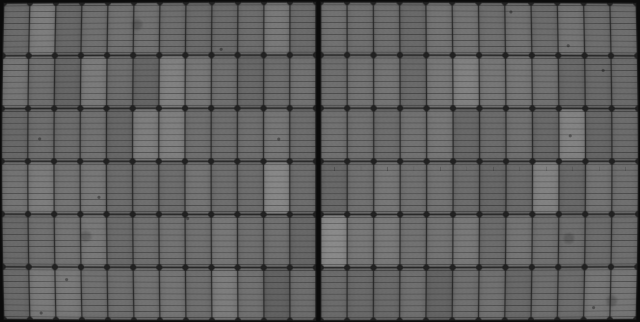
Reproduce this pattern procedurally as a WebGL 1 fragment shader.

```glsl
precision highp float;

uniform vec2 u_resolution;

// Layout, as fractions of the canvas
const vec2 FRAME_MIN = vec2(0.0025, 0.004);
const vec2 FRAME_MAX = vec2(0.9975, 0.994);
const float SPLIT_X = 0.4974;
const float SPLIT_HALF = 0.0038;
const float BARREL = 0.03;
const float COLUMNS = 12.0;   // per half
const float ROWS = 6.0;
const float BUSBARS = 9.0;    // per cell

// Line sizes, in canvas heights
const vec2 GAP_HALF = vec2(0.0015, 0.0021);
const float CHAMFER = 0.013;
const float BUSBAR_HALF = 0.0011;
const float BLUR = 0.0032;

// Grey levels
const float CELL_GREY = 0.440;
const float CELL_SPREAD = 0.055;
const float BRIGHT_BOOST = 0.07;
const float BRIGHT_CHANCE = 0.09;
const float GAP_GREY = 0.13;
const float FRAME_GREY = 0.045;
const float BUSBAR_DEPTH = 0.34;

float hash(vec2 p) {
  return fract(sin(dot(p, vec2(127.1, 311.7))) * 4375.54);
}

// Cellular scatter: at most one soft round spot in each square
float spots(vec2 p, float scale, float radius, float chance) {
  vec2 id = floor(p * scale);
  vec2 centre = 0.3 + 0.4 * vec2(hash(id + 3.7), hash(id + 8.3));
  float d = length(fract(p * scale) - centre) / scale;
  float present = step(hash(id + scale), chance);
  return present * (1.0 - smoothstep(radius * 0.35, radius, d));
}

// Layered sines give a slow unevenness and a faint grain
float unevenness(vec2 p) {
  float slow = sin(p.x * 5.1 + 1.3 * sin(p.y * 7.0)) + sin(p.y * 9.0 - p.x * 3.0);
  float fine = sin(p.x * 410.0 + 3.0 * sin(p.y * 173.0)) * sin(p.y * 367.0 + p.x * 91.0);
  return 0.005 * slow + 0.006 * fine;
}

float cellGrey(vec2 id) {
  float spread = hash(id + 1.9) + hash(id + 5.3) - 1.0;
  float bright = step(hash(id + 12.7), BRIGHT_CHANCE);
  return CELL_GREY + CELL_SPREAD * spread + BRIGHT_BOOST * bright;
}

void main() {
  float aspect = u_resolution.x / u_resolution.y;
  float soft = max(BLUR, 0.7 / u_resolution.y);

  // Slight lens bulge
  vec2 c = gl_FragCoord.xy / u_resolution - 0.5;
  vec2 w = 0.5 + c * (1.0 + BARREL * c.yx * c.yx);
  vec2 p = vec2(w.x * aspect, w.y);

  // Two halves, both counted outward from the split
  float side = step(SPLIT_X, w.x);
  float halfWidth = mix(SPLIT_X - FRAME_MIN.x, FRAME_MAX.x - SPLIT_X, side) - SPLIT_HALF;
  float height = FRAME_MAX.y - FRAME_MIN.y;
  vec2 count = vec2(COLUMNS, ROWS);
  vec2 grid = vec2((abs(w.x - SPLIT_X) - SPLIT_HALF) / halfWidth,
                   (w.y - FRAME_MIN.y) / height) * count;
  vec2 id = floor(grid);
  vec2 f = fract(grid);
  vec2 size = vec2(halfWidth * aspect, height) / count;

  // Distance inward from the chamfered cell outline
  vec2 edge = (0.5 - abs(f - 0.5)) * size;
  float corner = (edge.x + edge.y - CHAMFER) * 0.7071;
  float inset = min(min(edge.x - GAP_HALF.x, edge.y - GAP_HALF.y), corner);

  // Cell body, darker toward its edge
  float grey = cellGrey(id + vec2(side * 31.0, 0.0)) + unevenness(p);
  grey *= 1.0 - 0.13 * exp(-max(inset, 0.0) / 0.008);
  grey *= 1.0 - 0.25 * dot(c * c, c * c);

  // Horizontal busbars
  float bar = abs(fract(f.y * BUSBARS) - 0.5) * size.y / BUSBARS;
  grey *= 1.0 - BUSBAR_DEPTH * (1.0 - smoothstep(BUSBAR_HALF - soft * 0.5, BUSBAR_HALF + soft * 0.5, bar));

  // Smudges, specks and a row of short ticks
  grey *= 1.0 - 0.16 * spots(p, 6.0, 0.024, 0.08);
  grey *= 1.0 - 0.35 * spots(p + 0.37, 11.0, 0.007, 0.06);
  vec2 tick = abs(f - vec2(0.52, 0.86)) * size - vec2(0.0006, 0.006);
  float tickMask = 1.0 - smoothstep(-soft * 0.5, soft * 0.5, max(tick.x, tick.y));
  grey *= 1.0 - 0.3 * tickMask * side * step(abs(id.y - 2.0), 0.1);

  // Gaps between cells, then the split and outer frame
  grey = mix(GAP_GREY, grey, smoothstep(-soft, soft, inset));
  vec2 border = min(grid, count - grid) * size;
  grey = mix(FRAME_GREY, grey, smoothstep(-soft, soft, min(border.x, border.y)));

  gl_FragColor = vec4(vec3(grey), 1.0);
}
```
